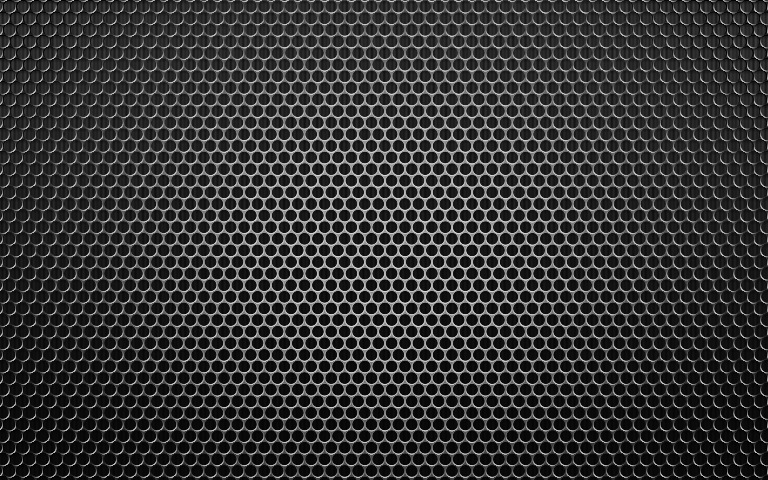
Reproduce this pattern procedurally as a WebGL 1 fragment shader.

```glsl
precision highp float;
// Perforated metal sheet: round holes on a hexagonal lattice over dark brushed metal.
// Two offset grids give the nearest hole; a distance to its edge shapes plate and rim.
// A wide central glow lights the plate, fading to bright lower crescents at the sides.

uniform vec2 u_resolution;

const float HOLES_ACROSS = 57.3;
const vec2 LATTICE = vec2(1.0, 1.7320508);   // hexagonal period, in hole pitches
const vec2 LATTICE_SHIFT = vec2(0.07, 0.08); // one hole's offset from the centre
const float HOLE_RADIUS = 0.43;
const float RIM_WIDTH = 0.085;
const float FACE_DIM = 0.13;
const float FACE_LIT = 0.58;
const float RIM_DIM = 0.74;
const float RIM_LIT = 0.80;
const float BACK_TOP = 0.175;
const float BACK_BOTTOM = 0.035;
const float BACK_GLOW_SHADE = 0.25;
const float STREAK_AMOUNT = 0.40;
const float WEAR_AMOUNT = 0.05;

// Offset from the nearest hole centre, in pitches.
vec2 nearestHole(vec2 q) {
  vec2 a = mod(q + 0.5 * LATTICE, LATTICE) - 0.5 * LATTICE;
  vec2 b = mod(q, LATTICE) - 0.5 * LATTICE;
  return dot(a, a) < dot(b, b) ? a : b;
}

// Vertical brushing from layered sines, about -1 to 1.
float streaks(vec2 q) {
  float s = 0.5 * sin(q.x * 20.3 + 0.7 * sin(q.y * 0.31));
  s += 0.35 * sin(q.x * 13.7 + 1.3 * sin(q.y * 0.23 + 2.0));
  return s + 0.15 * sin(q.x * 7.1 + q.y * 0.4);
}

// Small brightness change between repeats, from -1 to 1.
float wear(vec2 hole) {
  return sin(hole.x * 2.37 + 1.9 * sin(hole.y * 1.73));
}

void main() {
  vec2 uv = gl_FragCoord.xy / u_resolution;
  vec2 d = (gl_FragCoord.xy - 0.5 * u_resolution) / u_resolution.x;
  vec2 q = d * HOLES_ACROSS - LATTICE_SHIFT;
  float aa = 0.45 * HOLES_ACROSS / u_resolution.x;

  vec2 local = nearestHole(q);
  float dist = length(local);
  float edge = dist - HOLE_RADIUS;
  float glow = 1.0 - smoothstep(0.08, 0.60, length(d * vec2(1.0, 1.2)));

  // Brushed backing, shaded under the upper lip of each hole
  float back = mix(BACK_BOTTOM, BACK_TOP, smoothstep(0.0, 1.0, uv.y));
  back *= 1.0 + STREAK_AMOUNT * streaks(q);
  back *= 1.0 - 0.35 * smoothstep(0.1, HOLE_RADIUS, local.y);
  back *= 1.0 - BACK_GLOW_SHADE * glow;

  // Plate face between the holes
  float face = mix(FACE_DIM, FACE_LIT, glow);
  face *= mix(0.8, 1.0, smoothstep(0.0, 0.6, uv.y));

  // Rim lit from below and from the middle of the sheet
  vec2 lightDir = normalize(vec2(-1.2 * d.x, -0.6));
  float facing = 0.5 + 0.5 * dot(local / max(dist, 0.001), lightDir);
  float crescent = RIM_DIM * facing * facing * facing;
  float rim = mix(crescent, RIM_LIT * (0.75 + 0.25 * facing), glow);
  float rimMask = 1.0 - smoothstep(RIM_WIDTH - aa, RIM_WIDTH + aa, edge);

  float plate = mix(face, rim, rimMask);
  plate *= 1.0 + WEAR_AMOUNT * wear(q - local);

  // The lit lip reaches a little further into the hole than the shaded one
  float lip = 0.02 * (facing - 0.5);
  float shade = mix(back, plate, smoothstep(-aa, aa, edge + lip));
  gl_FragColor = vec4(vec3(shade), 1.0);
}
```
